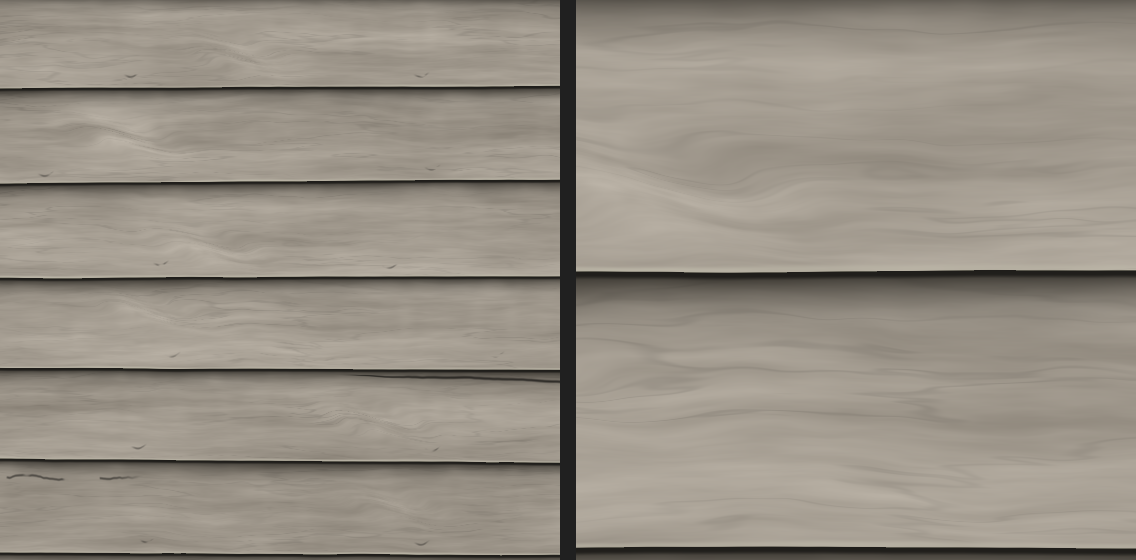
Left, the full canvas; right, a detail of the centre.
Give the GLSL for this texture, as a WebGL 2 fragment shader.

```glsl
#version 300 es
precision highp float;
// Six weathered grey clapboards, overlapping, with soft grain, knots and cracks.
uniform vec2 u_resolution;
out vec4 fragColor;

float hash(vec2 p) {
  vec3 q = fract(vec3(p.xyx) * 0.1031);
  q += dot(q, q.yzx + 33.33);
  return fract((q.x + q.y) * q.z);
}

float noise(vec2 p) {
  vec2 cell = floor(p), f = fract(p);
  f = f * f * (3.0 - 2.0 * f);
  return mix(mix(hash(cell), hash(cell + vec2(1, 0)), f.x),
             mix(hash(cell + vec2(0, 1)), hash(cell + vec2(1, 1)), f.x), f.y);
}

// Signed layered noise, roughly -0.5 to 0.5
float fbm(vec2 p) {
  float sum = 0.0, amp = 0.5;
  for (int i = 0; i < 4; i++) {
    sum += amp * (noise(p) - 0.5);
    p = p * 2.03 + 17.3;
    amp *= 0.55;
  }
  return sum;
}

// Height of the lower edge of board k: slightly tilted and uneven
float edgeHeight(float k, float x) {
  float shift = -0.006 * exp(-(k - 2.8) * (k - 2.8));
  float tilt = 0.007 * sin(mod(k, 6.0) - 2.4) * (x - 0.5);
  float wobble = 0.0028 * fbm(vec2(x * 9.0, k * 7.3 + 40.0));
  return (k + 0.0625) / 6.0 + shift + tilt + wobble;
}

void main() {
  vec2 uv = gl_FragCoord.xy / u_resolution;
  float px = 1.0 / u_resolution.y;

  // Find the board and the distances to its two edges
  float k = floor(uv.y * 6.0 - 0.0625);
  if (uv.y < edgeHeight(k, uv.x)) k -= 1.0;
  else if (uv.y > edgeHeight(k + 1.0, uv.x)) k += 1.0;
  float rise = uv.y - edgeHeight(k, uv.x);
  float drop = edgeHeight(k + 1.0, uv.x) - uv.y;
  float board = mod(k, 6.0);
  vec2 seed = vec2(board * 13.7 + 5.0, board * 29.1 + 3.0);

  // One knot per board bends the grain around it
  vec2 knot = vec2(0.12 + 0.76 * hash(seed), 0.05 + 0.06 * hash(seed + 4.0));
  vec2 fromKnot = (vec2(uv.x, rise) - knot) / vec2(0.075, 0.035);
  fromKnot.x += 0.8 * fromKnot.y;
  float swirl = exp(-dot(fromKnot, fromKnot));
  vec2 wood = uv + seed;
  wood.y += 0.024 * fbm(wood * vec2(5.0, 14.0)) + 0.016 * swirl * sin(2.5 * fromKnot.x);

  // Broad bands, fine fibres, mottling and faint upright stains
  float bands = fbm(wood * vec2(2.6, 32.0));
  float fibres = fbm(wood * vec2(13.0, 150.0));
  float mottle = fbm(wood * vec2(7.0, 11.0));
  float stains = noise(wood * vec2(48.0, 5.0)) - 0.5;
  float tone = 0.17 * bands + 0.07 * fibres + 0.06 * mottle;
  tone += 0.022 * stains * smoothstep(0.0, 0.14, rise);
  tone += swirl * (0.03 + 0.16 * fbm(wood * vec2(16.0, 38.0)));
  tone += 0.02 * (hash(seed + 8.0) - 0.5) + 0.025 - 0.13 * rise;
  vec3 color = vec3(0.62, 0.59, 0.545) + tone * vec3(1.0, 0.99, 0.97);

  // Thin dark grain lines
  float vein = abs(fbm(wood * vec2(3.5, 48.0) + 9.0));
  color *= 1.0 - 0.08 * (1.0 - smoothstep(0.0, 0.035, vein)) * noise(wood * vec2(6.0, 25.0));

  // Two small curved nicks near the lower edge
  for (float i = 0.0; i < 2.0; i++) {
    float side = hash(seed + 11.0 + i * 6.0);
    vec2 nick = vec2(uv.x - 0.08 - i * 0.55 - 0.27 * side, rise - 0.016 - 0.012 * side);
    nick.y += 0.003 * cos(nick.x * 170.0) - 0.15 * nick.x;
    float mark = smoothstep(0.016, 0.004, abs(nick.x)) * smoothstep(0.0015 + px, 0.0, abs(nick.y));
    color *= 1.0 - 0.32 * mark * smoothstep(0.1, 0.7, noise(uv * vec2(90.0, 200.0)));
  }

  // Long split under the second seam, broken chips on the lowest board
  float split = abs(drop - 0.008 - 0.03 * (uv.x - 0.6) - 0.008 * fbm(vec2(uv.x * 14.0, 2.0)));
  float splitWidth = 0.0026 * smoothstep(0.6, 0.8, uv.x);
  if (board == 1.0)
    color *= 1.0 - 0.65 * smoothstep(splitWidth + px, 0.0, split) * smoothstep(0.6, 0.66, uv.x);
  float chip = abs(drop - 0.031 - 0.018 * fbm(vec2(uv.x * 22.0, 6.0)));
  float chipped = smoothstep(0.4, 0.6, noise(vec2(uv.x * 42.0, 8.0))) * smoothstep(0.27, 0.2, uv.x);
  if (board == 0.0) color *= 1.0 - 0.45 * chipped * smoothstep(0.002 + px, 0.0, chip);

  // Pale worn lip along the lower edge
  float lipWidth = 0.0025 + 0.0025 * noise(vec2(uv.x * 11.0, board * 5.0));
  float lip = smoothstep(lipWidth + px, lipWidth * 0.4, rise);
  color = mix(color, vec3(0.74, 0.72, 0.66), lip * (0.45 + 0.45 * noise(vec2(uv.x * 8.0, board + 30.0))));

  // Shadow cast by the board above, with a near-black gap at the seam
  float reach = 0.0135 + 0.004 * noise(vec2(uv.x * 16.0, board * 3.0)) + 0.003 * stains;
  float shadow = exp(-pow(max(drop, 0.0) / reach, 1.25));
  color = mix(color, vec3(0.15, 0.14, 0.12), 0.88 * shadow);
  color = mix(color, vec3(0.1, 0.095, 0.085), 0.8 * smoothstep(0.0045 + px, 0.002, drop));

  // Blend the lip into the gap over one pixel
  color = mix(vec3(0.35, 0.34, 0.3), color, smoothstep(0.0, px, rise));
  fragColor = vec4(clamp(color, 0.0, 1.0), 1.0);
}
```
